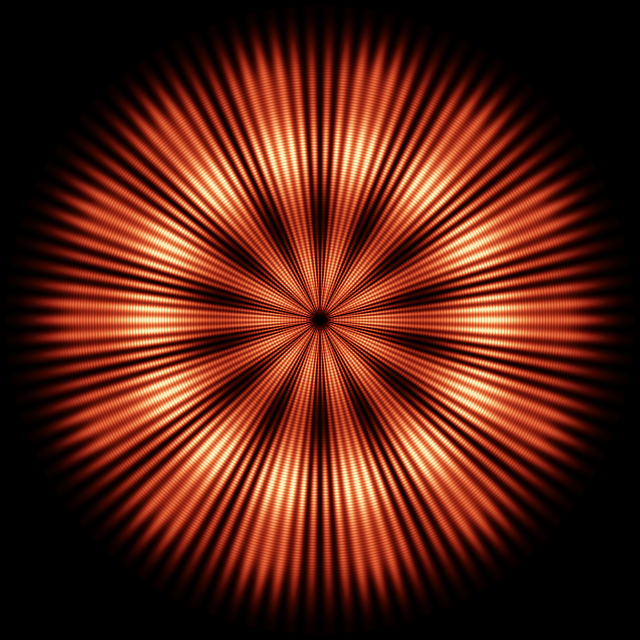
Give the GLSL for this background, as a three.js fragment shader.

```glsl
// A glowing ember rosette: fine radial rays grouped into fourteen soft petals on black.
varying vec2 vUv;

const float TAU = 6.2831853;
const float PETALS = 14.0;
const float RAYS = 98.0;        // seven rays in each petal
const float HUB_RAYS = 42.0;    // coarser rays close to the hub
const float FRINGES = 220.0;    // concentric ripples per canvas width
const float DISC_RADIUS = 0.495;

// Soft bump around a centre
float bell(float x, float center, float width) {
  float d = (x - center) / width;
  return exp(-d * d);
}

// Angular wave, 0 on the upward axis and 1 halfway to the next repeat
float spokes(float angle, float count) {
  return 0.5 - 0.5 * cos(angle * count);
}

// Light along the crest of a ray
float radialGlow(float r, float petal) {
  float fade = 1.0 - smoothstep(0.36 + 0.025 * petal, 0.485, r);
  float rings = 0.42 * bell(r, 0.262, 0.055)
              + 0.24 * bell(r, 0.075, 0.045)
              - 0.06 * bell(r, 0.156, 0.035);
  return 0.63 * fade + rings;
}

// How much light remains in the gaps between rays
float gapLight(float r, float petal) {
  float inner = 0.08 + 0.56 * petal;
  return mix(inner, 0.08, smoothstep(0.36, 0.45, r));
}

// Darkening along the seams between petals, deepest in the inner ring
float petalShade(float r, float petal) {
  float depth = 0.20 + 0.58 * bell(r, 0.156, 0.055);
  return 1.0 - depth * pow(1.0 - petal, 2.0);
}

// Black through ember red and orange to pale cream
vec3 emberColor(float heat) {
  vec3 black = vec3(0.0);
  vec3 soot = vec3(0.25, 0.03, 0.01);
  vec3 ember = vec3(0.57, 0.13, 0.07);
  vec3 orange = vec3(0.84, 0.32, 0.17);
  vec3 amber = vec3(0.95, 0.62, 0.37);
  vec3 cream = vec3(0.99, 0.94, 0.74);
  float h = clamp(heat, 0.0, 1.0) * 5.0;
  vec3 color = mix(black, soot, clamp(h, 0.0, 1.0));
  color = mix(color, ember, clamp(h - 1.0, 0.0, 1.0));
  color = mix(color, orange, clamp(h - 2.0, 0.0, 1.0));
  color = mix(color, amber, clamp(h - 3.0, 0.0, 1.0));
  return mix(color, cream, clamp(h - 4.0, 0.0, 1.0));
}

void main() {
  // Polar coordinates, with the angle measured from straight up
  vec2 p = vUv - 0.5;
  float r = length(p);
  float angle = atan(p.x, p.y + 0.00001);

  // Petals and rays, easing to broader rays at the hub
  float petal = spokes(angle, PETALS);
  float hubRay = spokes(angle, HUB_RAYS);
  float fineRay = spokes(angle, RAYS);
  float ray = mix(hubRay, fineRay, smoothstep(0.025, 0.075, r));

  // Combine crest light, gaps and seams
  float heat = radialGlow(r, petal);
  heat *= mix(gapLight(r, petal), 1.0, ray);
  heat *= petalShade(r, petal);

  // Fine concentric ripples
  float ripple = cos(TAU * FRINGES * r);
  heat *= 1.0 + 0.10 * ripple * (1.0 - smoothstep(0.36, 0.44, r));

  // Dark hub and faint outer rim
  heat *= smoothstep(0.003, 0.026, r);
  heat += 0.035 * ray * smoothstep(0.40, 0.46, r);
  heat *= 1.0 - smoothstep(DISC_RADIUS - 0.008, DISC_RADIUS, r);

  gl_FragColor = vec4(emberColor(heat), 1.0);
}
```
